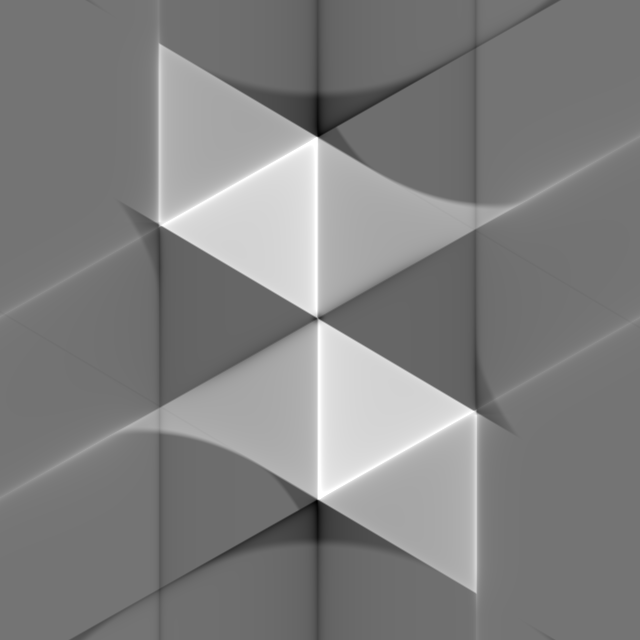
This background is drawn by a Shadertoy shader. Its source:

```glsl
// Grey folded light: a point-symmetric star of bright and dark facets with glowing creases.

// Soft step that is 1 on the positive side of an edge.
float side(float d) {
    return smoothstep(-0.0022, 0.0022, d);
}

// Soft falloff away from a crease.
float glow(float d, float width) {
    return exp(-abs(d) / width);
}

// Light added by one half of the star; the other half is its half turn.
float halfStar(vec2 p) {
    float rise = p.y - 0.565 * p.x;
    float fall = p.y + 0.592 * p.x;
    float upperRise = rise - 0.283;
    float upperFall = fall - 0.283;
    float leftRail = p.x + 0.248;
    float rightRail = p.x - 0.247;
    float isRight = side(p.x);
    float isLeft = 1.0 - isRight;
    float light = 0.0;

    // Brightest facet beside the centre
    float bright = isLeft * side(-upperRise) * side(fall);
    light += bright * (0.365 + 0.07 * glow(p.x, 0.04) + 0.05 * glow(upperRise, 0.03));

    // Upper left facet, with light gathering at its lower corner
    float wing = side(leftRail) * side(upperRise) * side(-upperFall);
    light += wing * (0.19 + 0.06 * glow(leftRail, 0.04) + 0.10 * glow(upperRise, 0.018));
    float wedge = side(-leftRail) * side(upperRise) * side(fall);
    light += wedge * 0.16 * smoothstep(-0.33, -0.24, p.x) * glow(upperRise, 0.025);

    // Upper right facet under a curved edge
    float bend = max(p.x - 0.08, 0.0);
    float arch = 0.283 - 0.592 * p.x + 1.55 * bend * bend - p.y;
    float sail = isRight * side(rise) * smoothstep(-0.003, 0.003 + 0.04 * bend, arch);
    float sailFade = 1.0 - 0.55 * smoothstep(0.22, 0.34, p.x);
    light += sail * sailFade * (0.19 + 0.06 * glow(p.x, 0.05) + 0.05 * glow(arch, 0.03));

    // Dark facet and the curved sliver past its corner
    float shade = isRight * side(-rightRail) * side(-rise) * side(fall);
    light -= shade * (0.055 + 0.025 * glow(rightRail, 0.04));
    float sliver = side(rightRail) * side(fall) * side(-p.y)
        * smoothstep(-0.002, 0.009, 0.247 + 2.06 * p.y * p.y - p.x);
    light -= sliver * 0.17 * glow(fall, 0.06) * (1.0 - smoothstep(0.25, 0.335, p.x));

    // Black cusp over the apex
    float cap = 0.353 + 1.14 * p.x * p.x - p.y;
    float cusp = side(upperRise) * side(upperFall) * smoothstep(-0.006, 0.012, cap);
    light -= cusp * (0.11 + 0.05 * glow(p.x, 0.05));
    float gap = max(0.1 - p.x, 0.0);
    float tail = isRight * side(-upperRise) * side(upperFall)
        * smoothstep(-0.004, 0.008, 7.0 * gap * gap - upperFall);
    light -= tail * 0.11;

    // Wide shading of the panels around the star
    float above = side(upperRise) * side(upperFall);
    float inStrip = side(leftRail) * side(-rightRail);
    light -= above * inStrip * (0.015 + 0.06 * glow(p.x, 0.07));
    float rightPanel = isRight * side(-upperRise) * side(rise) * side(-arch);
    light -= rightPanel * side(-rightRail) * (0.025 + 0.03 * glow(rightRail, 0.03));
    float lowerPanel = side(-leftRail) * side(-upperRise) * side(rise);
    light -= lowerPanel * 0.03 * glow(leftRail, 0.10);

    // Vertical creases
    float upperHalf = side(p.y);
    light += 0.15 * upperHalf * side(0.283 - p.y) * glow(p.x + 0.002, 0.005);
    light -= 0.17 * smoothstep(0.27, 0.29, p.y) * glow(p.x, 0.006)
        * (0.6 + 0.5 * glow(p.y - 0.3, 0.08));
    float railTop = 1.0 - 0.75 * smoothstep(0.38, 0.47, p.y);
    light += 0.20 * side(p.y - 0.15) * railTop * glow(leftRail, 0.004);
    light += 0.05 * side(p.y - 0.15) * railTop * side(-leftRail) * glow(leftRail, 0.02);
    light -= 0.08 * side(p.y + 0.147) * glow(rightRail, 0.004)
        * (1.0 + glow(p.y + 0.08, 0.08));

    // Rising crease through the apex: bright to the left, dark to the right
    float faint = mix(0.07, 0.18, side(leftRail));
    light += isLeft * faint * glow(upperRise, 0.005);
    light += isLeft * 0.025 * side(-leftRail) * glow(upperRise, 0.03);
    light -= isRight * 0.16 * side(upperRise) * glow(upperRise, 0.008)
        * (1.0 - smoothstep(0.15, 0.48, p.x));

    // Rising crease through the centre: shadow first, then a ray of light
    float ray = smoothstep(0.22, 0.33, p.x);
    float fadeOut = 1.0 - 0.45 * smoothstep(0.33, 0.5, p.x);
    light += ray * fadeOut * (0.14 * glow(rise, 0.006) + 0.05 * glow(rise, 0.035));
    float shadow = isRight * (1.0 - smoothstep(0.1, 0.26, p.x));
    light -= shadow * glow(rise, 0.010) * mix(0.08, 0.20, side(rise));

    // Thin light along the falling edges
    light += 0.05 * isLeft * side(leftRail) * side(fall) * glow(fall, 0.006);
    light += 0.05 * wing * glow(upperFall, 0.008);
    return light;
}

void mainImage(out vec4 fragColor, in vec2 fragCoord) {
    vec2 p = fragCoord / iResolution.xy - vec2(0.4965, 0.5025);
    float grey = 0.455 + halfStar(p) + halfStar(-p);

    // Small dark knot where all creases meet
    grey -= 0.28 * exp(-dot(p, p) / 0.00006);
    fragColor = vec4(vec3(clamp(grey, 0.0, 1.0)), 1.0);
}
```
